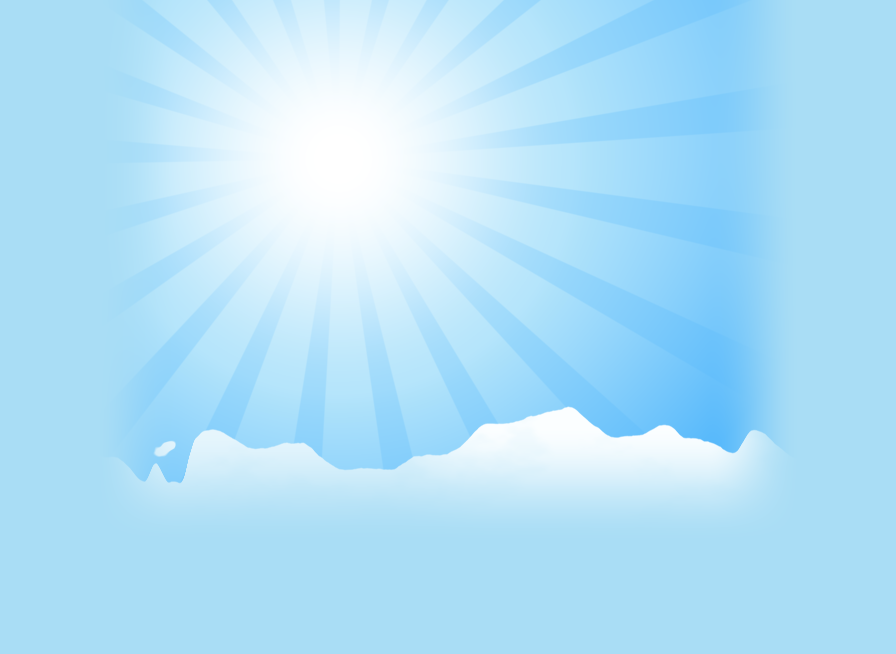
A Shadertoy shader for this background:

```glsl
// Sunburst in a pale blue sky above a bank of white clouds, fading out to a plain page.

// Lengths are in canvas heights
const vec3 PAGE = vec3(0.663, 0.867, 0.961);
const vec3 WHITE = vec3(0.985, 0.996, 1.0);
const vec3 PALE_SKY = vec3(0.70, 0.893, 0.982);
const vec3 DEEP_SKY = vec3(0.33, 0.72, 0.985);
const vec2 SUN = vec2(0.518, 0.757);
const float RAY_COUNT = 21.0;
const float RAY_ANGLE = 0.118;       // centre of one dark ray, in radians
const float RAY_HALF_WIDTH = 0.050;  // in radians
const float RAY_STRENGTH = 0.25;
const float CLOUD_FLOOR = 0.262;
const float PUFF_HEIGHT = 0.010;
const float TAU = 6.2831853;

float hash(vec2 p) {
    return fract(sin(dot(p, vec2(127.1, 311.7))) * 43758.5);
}

float noise(vec2 p) {
    vec2 cell = floor(p), f = fract(p);
    f = f * f * (3.0 - 2.0 * f);
    return mix(mix(hash(cell), hash(cell + vec2(1, 0)), f.x),
               mix(hash(cell + vec2(0, 1)), hash(cell + vec2(1, 1)), f.x), f.y);
}

float fbm(vec2 p) {
    float sum = 0.0, weight = 0.5;
    for (int i = 0; i < 4; i++) {
        sum += weight * noise(p);
        p = p * 2.03 + 7.1;
        weight *= 0.5;
    }
    return sum;
}

// Rises from a to b, stays at 1, falls from c to d
float hill(float x, float a, float b, float c, float d) {
    return smoothstep(a, b, x) * (1.0 - smoothstep(c, d, x));
}

// Height of the cloud outline
float cloudTop(float x) {
    float h = CLOUD_FLOOR + 0.022 * smoothstep(0.275, 0.29, x);
    // Left bank
    h += 0.040 * hill(x, -0.2, 0.0, 0.17, 0.23);
    h += 0.028 * hill(x, 0.22, 0.238, 0.238, 0.258);
    h += 0.030 * hill(x, 0.278, 0.315, 0.32, 0.395);
    h += 0.029 * hill(x, 0.280, 0.30, 0.46, 0.525);
    h += 0.010 * hill(x, 0.400, 0.45, 0.46, 0.49);
    // Right bank
    h += 0.021 * hill(x, 0.600, 0.64, 1.18, 1.27);
    h += 0.026 * hill(x, 0.680, 0.75, 1.06, 1.13);
    h += 0.022 * hill(x, 0.685, 0.745, 0.89, 0.95);
    h += 0.023 * hill(x, 0.770, 0.87, 0.87, 0.91);
    h += 0.020 * hill(x, 0.970, 1.02, 1.02, 1.05);
    h += 0.036 * hill(x, 1.120, 1.15, 1.15, 1.22);
    // Small puffs
    return h + PUFF_HEIGHT * (fbm(vec2(x * 42.0, 3.0)) - 0.47);
}

vec3 skyColor(vec2 p, float pixel) {
    vec2 d = p - SUN;
    float r = length(d);
    float low = 1.0 - smoothstep(0.3, 0.8, p.y);
    float depth = clamp((r - 0.36) / 0.44 * mix(0.82, 1.2, low), 0.0, 1.0);
    vec3 sky = mix(PALE_SKY, DEEP_SKY, depth);

    // Dark rays repeat around the sun
    float turn = (atan(d.y, d.x) - RAY_ANGLE) * RAY_COUNT / TAU;
    float offAxis = abs(fract(turn + 0.5) - 0.5) * TAU / RAY_COUNT;
    float edge = (offAxis - RAY_HALF_WIDTH) * r;
    float ray = 1.0 - smoothstep(-pixel, pixel, edge);
    sky = mix(sky, DEEP_SKY, ray * RAY_STRENGTH * smoothstep(0.0, 0.3, r));

    // Glow
    float glow = 1.0 - smoothstep(0.02, 0.40, r);
    return mix(sky, vec3(1.0), glow);
}

vec3 cloudColor(vec2 p) {
    float light = mix(0.75, 1.0, smoothstep(0.60, 0.76, p.x));
    light *= smoothstep(0.17, 0.35, p.y);
    float shade = smoothstep(0.45, 0.75, fbm(p * vec2(16.0, 28.0)));
    return mix(PAGE, WHITE, light * (1.0 - 0.10 * shade));
}

void mainImage(out vec4 fragColor, in vec2 fragCoord) {
    vec2 p = fragCoord / iResolution.y;
    float pixel = 1.0 / iResolution.y;
    vec3 color = skyColor(p, pixel);

    // Cloud bank
    float bank = smoothstep(-pixel, pixel, cloudTop(p.x) - p.y);
    color = mix(color, cloudColor(p), bank);

    // Loose tilted wisp
    vec2 q = mat2(0.82, -0.57, 0.57, 0.82) * (p - vec2(0.252, 0.314));
    float wisp = (length(q / vec2(0.021, 0.009)) - 1.0) * 0.009;
    wisp += 0.005 * (noise(p * 110.0) - 0.5);
    color = mix(color, cloudColor(p), 1.0 - smoothstep(-pixel, pixel, wisp));

    // Both sides dissolve into the page
    float side = hill(p.x, 0.145, 0.275, 1.08, 1.225);
    fragColor = vec4(mix(PAGE, color, side), 1.0);
}
```
